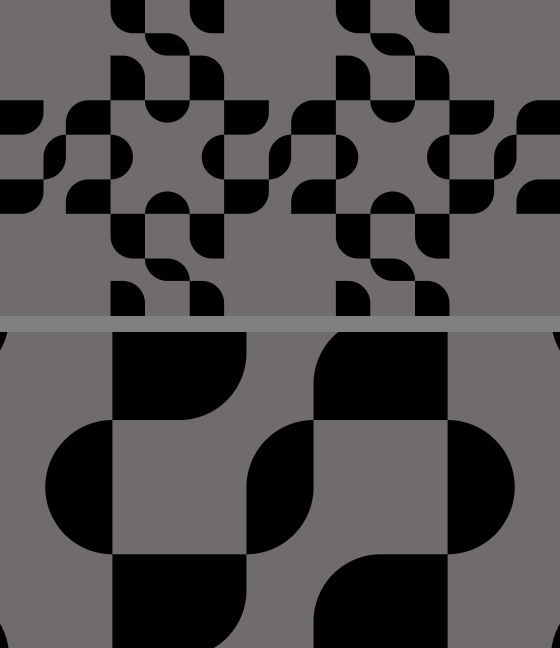
Top, the full canvas; bottom, a detail of the centre.
This pattern is drawn by a Shadertoy shader. Its source:

```glsl
// Repeating grid of open squares joined by twisting links, black on warm grey.
// Each link is a set of boxes with rounded corners, a leaf and two half discs;
// it is folded through its centre, then tiled upright and turned by 90 degrees.

#define PERIOD 0.713        // spacing of repeats, in canvas heights
#define SQUARE_HALF 0.1797  // half side of the open square
#define RADIUS 0.0708       // radius of every arc
#define SHIFT_Y 0.003       // vertical offset of the grid
#define GROUND vec3(0.44, 0.42, 0.43)
#define INK vec3(0.0)

// Corner region above and right of lo, with its lower left corner rounded
float roundedCorner(vec2 p, vec2 lo) {
    return length(max(lo + RADIUS - p, 0.0)) - RADIUS;
}

// Box from lo to hi with only the lower left corner rounded
float petalBox(vec2 p, vec2 lo, vec2 hi) {
    vec2 over = p - hi;
    return max(roundedCorner(p, lo), max(over.x, over.y));
}

// Signed distance to one link, centred at the origin and running along y
float link(vec2 p) {
    float reach = 0.5 * PERIOD - SQUARE_HALF;
    float waist = 0.5 * RADIUS;
    p = p.y < 0.0 ? -p : p;

    // Two blocks beside the channel
    float d = petalBox(p, vec2(-SQUARE_HALF, waist), vec2(-RADIUS, reach));
    d = min(d, petalBox(p, vec2(RADIUS, waist), vec2(SQUARE_HALF, reach)));

    // Leaf at the centre, rounded at two opposite corners
    vec2 leafLow = vec2(-RADIUS, -waist);
    d = min(d, max(roundedCorner(p, leafLow), roundedCorner(-p, leafLow)));

    // Half disc reaching into the open square
    float disc = length(p - vec2(0.0, reach)) - RADIUS;
    return min(d, max(disc, reach - p.y));
}

// Wrap to the nearest repeat
vec2 tile(vec2 p) {
    return p - PERIOD * floor(p / PERIOD + 0.5);
}

void mainImage(out vec4 fragColor, in vec2 fragCoord) {
    float pixel = 1.0 / iResolution.y;
    vec2 p = (fragCoord - 0.5 * iResolution.xy) * pixel - vec2(0.0, SHIFT_Y);

    vec2 across = tile(p);
    vec2 upright = tile(p + 0.5 * PERIOD);
    float d = min(link(upright), link(vec2(-across.y, across.x)));

    float coverage = clamp(0.5 - d / pixel, 0.0, 1.0);
    fragColor = vec4(mix(GROUND, INK, coverage), 1.0);
}
```
